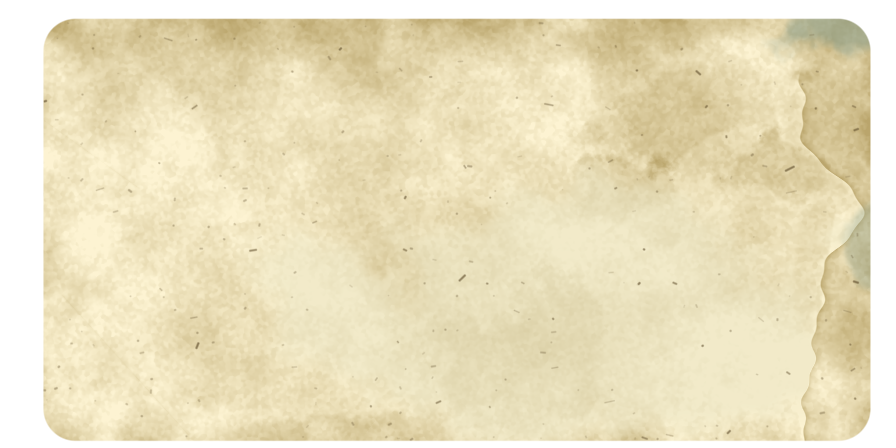
A Shadertoy shader for this texture:

```glsl
// Aged cream paper card with rounded corners on white: mottling, stains,
// creases, specks and a torn fold along the right side.
// Layered smooth cellular noise sets one "age" value that drives a colour ramp.
#define PALE vec3(0.975, 0.935, 0.800)
#define TAN vec3(0.770, 0.695, 0.485)
#define DAMP vec3(0.900, 0.880, 0.750)
#define TEAL vec3(0.500, 0.580, 0.500)
#define INK vec3(0.360, 0.290, 0.160)
#define CARD_CENTER vec2(1.020, 0.487)
#define CARD_HALF vec2(0.923, 0.471)
#define CORNER 0.072
#define MOTTLE 0.95
#define GRAIN 0.27
#define SPECK_SHARE 0.16

vec3 hash3(vec2 p) {
    vec3 q = fract(vec3(p.xyx) * vec3(0.1031, 0.1030, 0.0973));
    q += dot(q, q.yxz + 33.33);
    return fract((q.xxy + q.yzz) * q.zyx);
}

// Random cell values blended by distance to jittered cell points.
float cellNoise(vec2 p) {
    vec2 cell = floor(p), f = p - cell;
    float sum = 0.0, weight = 0.0;
    for (int y = -1; y <= 1; y++)
    for (int x = -1; x <= 1; x++) {
        vec2 o = vec2(x, y);
        vec3 h = hash3(cell + o + 57.0);
        vec2 d = o + h.xy - f;
        float w = exp(-5.0 * dot(d, d));
        sum += w * h.z;
        weight += w;
    }
    return sum / weight;
}

float layers(vec2 p) {
    float sum = 0.0, amp = 0.5;
    for (int i = 0; i < 5; i++) {
        sum += amp * cellNoise(p);
        p = mat2(1.6, 1.2, -1.2, 1.6) * p + 7.3;
        amp *= 0.55;
    }
    return sum / 1.055;
}

float roundedBox(vec2 p, vec2 halfSize, float r) {
    vec2 q = abs(p) - halfSize + r;
    return length(max(q, 0.0)) + min(max(q.x, q.y), 0.0) - r;
}

float segment(vec2 p, vec2 a, vec2 b) {
    vec2 ab = b - a;
    return length(p - a - ab * clamp(dot(p - a, ab) / dot(ab, ab), 0.0, 1.0));
}

// Soft blotch whose outline is roughened by noise.
float blotch(vec2 p, vec2 center, vec2 radius, float rough) {
    return smoothstep(1.15, 0.65, length((p - center) / radius) + 2.2 * rough);
}

// Short, randomly turned flecks, one at most in each cell.
float flecks(vec2 p, float scale, float share, float px) {
    vec2 q = p * scale, cell = floor(q);
    vec3 h = hash3(cell + 11.0), k = hash3(cell + 91.0);
    float angle = 6.283 * k.x;
    vec2 along = vec2(cos(angle), 0.6 * sin(angle)) * 0.17 * k.y * k.y;
    vec2 c = cell + 0.3 + 0.4 * h.xy;
    float d = segment(q, c - along, c + along) / scale - 0.0012 - 0.0012 * k.z;
    return step(h.z, share) * smoothstep(px, -px, d) * (0.35 + 0.65 * k.z);
}

float tearX(float y) {
    float bulge = 0.11 * exp(-pow((y - 0.54) / 0.085, 2.0));
    float lower = 0.045 * smoothstep(0.0, 0.4, y) * smoothstep(0.72, 0.42, y);
    return 1.79 + bulge + lower + 0.006 * sin(y * 43.0) + 0.004 * sin(y * 97.0 + 1.0);
}

void mainImage(out vec4 fragColor, in vec2 fragCoord) {
    float px = 1.0 / iResolution.y;
    vec2 p = fragCoord * px;
    float card = roundedBox(p - CARD_CENTER, CARD_HALF, CORNER);

    // Cloudy mottling, faint horizontal streaks and fine grain
    float cloud = layers(p * 4.5) - 0.5;
    float rough = layers(p * 13.0 + 20.0) - 0.5;
    float streak = cellNoise(p * vec2(6.0, 24.0) + cloud * 2.0) - 0.5;
    float grain = cellNoise(p * 125.0) - 0.5;
    float age = 0.15 + MOTTLE * cloud + 0.45 * rough + 0.10 * streak + GRAIN * grain;

    // Browned rim, strongest along the top
    age += (0.28 + 0.8 * rough) * exp(card / 0.045);
    age += 0.30 * smoothstep(0.80, 0.97, p.y + 0.25 * cloud);

    // Stains: centre and radius
    vec4 stains[6] = vec4[6](
        vec4(1.41, 0.58, 0.13, 0.060), vec4(1.53, 0.73, 0.18, 0.110),
        vec4(1.17, 0.22, 0.21, 0.130), vec4(0.76, 0.02, 0.20, 0.050),
        vec4(1.70, 0.63, 0.20, 0.065), vec4(1.80, 0.83, 0.04, 0.025));
    for (int i = 0; i < 6; i++)
        age += 0.33 * blotch(p, stains[i].xy, stains[i].zw, rough + 0.5 * cloud);

    // Torn fold: pale strip, shaded edge and browned flap
    float tear = p.x - tearX(p.y);
    float present = smoothstep(0.86, 0.80, p.y);
    float flap = smoothstep(-px, px, tear) * present;
    float strip = smoothstep(-0.004, 0.004, p.x - 1.785 - 0.15 * p.y) * smoothstep(0.56, 0.50, p.y);
    age += 0.24 * flap - 0.22 * strip * (1.0 - flap);
    age += present * (0.55 * flap * exp(-max(tear, 0.0) / 0.010) - 0.25 * (1.0 - flap) * exp(min(tear, 0.0) / 0.012));

    // Diagonal creases at the left
    float crease = min(segment(p, vec2(0.10, 0.73), vec2(0.31, 0.58)),
                       segment(p, vec2(0.14, 0.34), vec2(0.42, 0.03)));
    crease += 0.008 * abs(rough);
    age += 0.22 * exp(-crease / 0.003) - 0.10 * exp(-crease / 0.014);

    // Colour ramp, damp centre and teal stains
    vec3 color = mix(PALE, TAN, clamp(age, -0.08, 1.2));
    float damp = blotch(p, vec2(1.27, 0.32), vec2(0.70, 0.29), 0.6 * cloud);
    color = mix(color, DAMP, 0.48 * damp * (1.0 - flap));
    float teal = blotch(p, vec2(1.92, 0.94), vec2(0.15, 0.09), cloud)
               + 0.6 * blotch(p, vec2(1.95, 0.43), vec2(0.06, 0.12), cloud);
    color = mix(color, TEAL, 0.55 * min(teal, 1.0));

    // Dark flecks and tiny dots
    float marks = flecks(p, 15.0, SPECK_SHARE, px);
    marks = max(marks, 0.6 * flecks(p + 3.7, 38.0, 0.5 * SPECK_SHARE, px));
    color = mix(color, INK, 0.65 * marks);

    fragColor = vec4(mix(color, vec3(1.0), smoothstep(-px, px, card)), 1.0);
}
```
